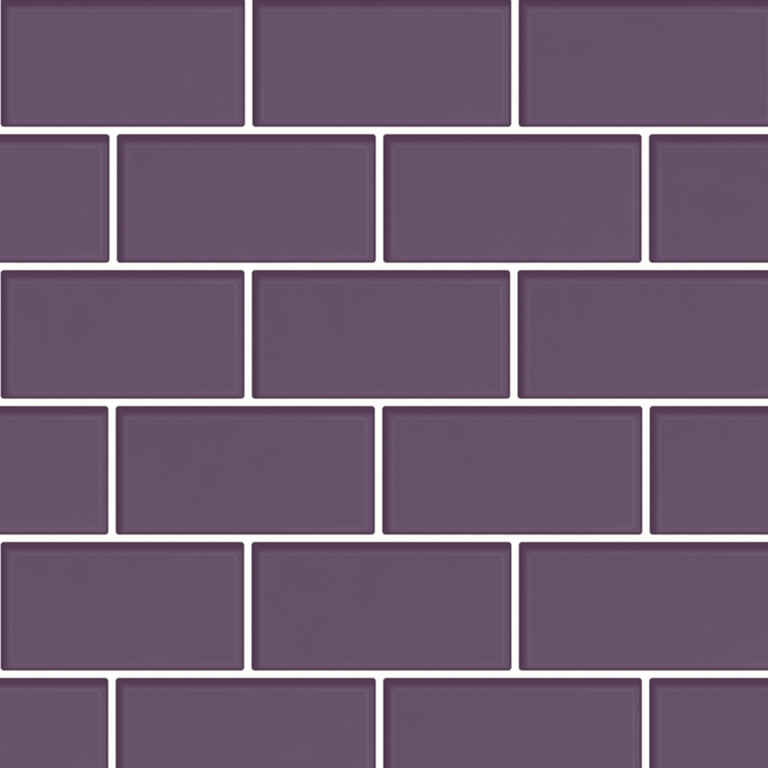
This pattern is drawn by a Shadertoy shader. Its source:

```glsl
const vec2 PITCH = vec2(0.347, 0.177);     // tile spacing, joint included
const vec2 ORIGIN = vec2(-0.0241, -0.0071); // first joint crossing, from top left
const float STAGGER = 0.4916;              // shift of odd rows, in tiles
const float HALF_JOINT = 0.0049;
const float CORNER = 0.0042;

const vec3 FACE = vec3(0.402, 0.322, 0.410);
const vec3 SHADE = vec3(0.325, 0.232, 0.325);
const vec3 RIM = vec3(0.265, 0.175, 0.270);
const vec3 GLINT = vec3(0.475, 0.395, 0.480);
const vec3 GROUT = vec3(0.992, 0.992, 0.988);

float hash(vec2 p) {
    p = fract(p * vec2(0.1031, 0.1137));
    p += dot(p, p.yx + 33.33);
    return fract((p.x + p.y) * p.x * 7.31);
}

vec2 gradientAt(vec2 cell) {
    float angle = 6.2832 * hash(cell + 17.0);
    return vec2(cos(angle), sin(angle));
}

float gradientNoise(vec2 p) {
    vec2 i = floor(p), f = fract(p);
    vec2 u = f * f * f * (f * (f * 6.0 - 15.0) + 10.0);
    float a = dot(gradientAt(i), f);
    float b = dot(gradientAt(i + vec2(1, 0)), f - vec2(1, 0));
    float c = dot(gradientAt(i + vec2(0, 1)), f - vec2(0, 1));
    float d = dot(gradientAt(i + vec2(1, 1)), f - vec2(1, 1));
    return mix(mix(a, b, u.x), mix(c, d, u.x), u.y);
}

// Signed distance to a rounded box given by two opposite corners
float boxDistance(vec2 p, vec2 lo, vec2 hi, float radius) {
    vec2 q = abs(p - 0.5 * (lo + hi)) - 0.5 * (hi - lo) + radius;
    return length(max(q, 0.0)) + min(max(q.x, q.y), 0.0) - radius;
}

// Small offset of the joint that starts a given tile
float jointDrift(vec2 id) {
    return (hash(id + 40.0) - 0.5) * 0.0018;
}

vec3 glassColor(vec2 p, vec2 lo, vec2 hi, vec2 id) {
    vec2 fromLo = p - lo, fromHi = hi - p;
    vec2 along = fromLo / (hi - lo);

    // Face: faint diagonal falloff, tone per tile and cloudy glass
    float tone = 0.985 + 0.012 * (along.x + along.y);
    tone += 0.014 * (hash(id + 70.0) - 0.5);
    tone += 0.012 * gradientNoise(p * 24.0) + 0.012 * gradientNoise(p * 150.0);
    vec3 color = FACE * tone;

    // Shaded bevels on the left and top
    float leftShade = 1.0 - smoothstep(0.004, 0.013, fromLo.x);
    float topShade = 1.0 - smoothstep(0.006, 0.015, fromLo.y);
    color = mix(color, SHADE, max(0.9 * leftShade, 0.9 * topShade));

    // Fine light line where the bevels meet the face
    float inner = boxDistance(p, lo + vec2(0.014, 0.016), hi - vec2(0.011, 0.008), 0.004);
    float line = 1.0 - smoothstep(0.0, 0.0035, abs(inner));
    float weight = 0.22 + 0.16 * smoothstep(0.7, 1.0, along.x);
    color = mix(color, GLINT, line * weight);

    // Dark outer rim
    vec2 nearest = min(fromLo, fromHi);
    float rim = 1.0 - smoothstep(0.001, 0.0045, min(nearest.x, nearest.y));
    return mix(color, RIM, 0.75 * rim);
}

void mainImage(out vec4 fragColor, in vec2 fragCoord) {
    vec2 p = fragCoord / iResolution.xy;
    p.y = 1.0 - p.y;
    float softness = max(1.0 / min(iResolution.x, iResolution.y), 0.0016);

    // Running bond layout
    float row = floor((p.y - ORIGIN.y) / PITCH.y);
    float odd = mod(row, 2.0);
    float startX = ORIGIN.x + odd * STAGGER * PITCH.x;
    float column = floor((p.x - startX) / PITCH.x);
    vec2 id = vec2(column, row);

    // Tile bounds, with the first tile of even rows cut at the border
    vec2 lo = vec2(startX, ORIGIN.y) + id * PITCH;
    vec2 hi = lo + PITCH - HALF_JOINT;
    lo += HALF_JOINT;
    lo.x += jointDrift(id);
    hi.x += jointDrift(id + vec2(1, 0));
    if (odd < 0.5) lo.x = max(lo.x, 0.001);

    float edge = boxDistance(p, lo, hi, CORNER);
    float cover = 1.0 - smoothstep(-softness, softness, edge);
    vec3 grout = GROUT * (1.0 + 0.012 * gradientNoise(p * 60.0));
    vec3 color = mix(grout, glassColor(p, lo, hi, id), cover);
    fragColor = vec4(clamp(color, 0.0, 1.0), 1.0);
}
```
